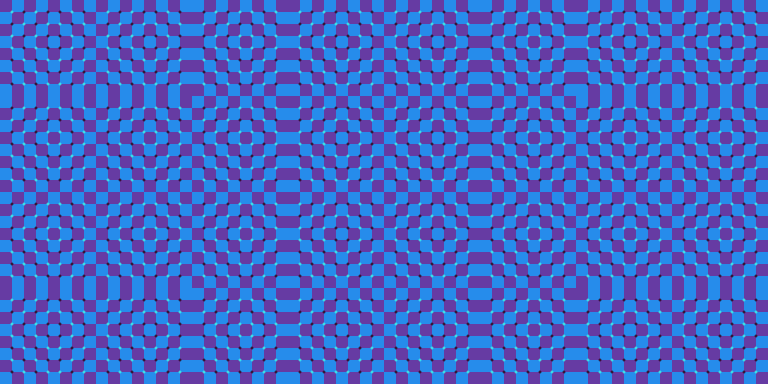
Reproduce this pattern procedurally as a Shadertoy shader.

```glsl
// A two-colour checkerboard of 64 x 32 cells grouped into blocks of 8 x 8.
// Light and dark four-pointed stars sit on the inner corners of each block;
// their order turns in every quarter block, so rings seem to bend the grid.

const vec2 GRID = vec2(64.0, 32.0);
const float BLOCK = 8.0;
const float STAR_RADIUS = 0.24;
const int SAMPLES = 6;

const vec3 PURPLE = vec3(0.40, 0.23, 0.64);
const vec3 BLUE = vec3(0.15, 0.55, 0.92);
const vec3 CYAN = vec3(0.24, 0.95, 0.92);
const vec3 PLUM = vec3(0.19, 0.03, 0.12);

// 1 for odd whole numbers, 0 for even ones
float odd(float n) {
    return mod(n, 2.0);
}

// 1 where the checker is inverted: a central band and the wrapped corners
float parityFlip(vec2 p, vec2 grid, float block) {
    vec2 d = abs(p - 0.5 * grid) / block;
    bool band = d.x < 1.0;
    bool corner = d.x > 2.0 && d.y > 1.0;
    return band || corner ? 1.0 : 0.0;
}

// Concave star with thin arms along the axes
bool insideStar(vec2 p, float radius) {
    vec2 root = sqrt(abs(p) / radius);
    return root.x + root.y < 1.0;
}

// Colour at a point measured in cells
vec3 patternColor(vec2 p) {
    vec2 cell = floor(p);
    float flip = parityFlip(p, GRID, BLOCK);
    vec3 color = mix(PURPLE, BLUE, odd(cell.x + cell.y + flip));

    // Stars on the corners inside a block, none along its border
    vec2 corner = floor(p + 0.5);
    vec2 inBlock = mod(corner, BLOCK);
    bool inner = min(inBlock.x, inBlock.y) > 0.5;
    if (inner && insideStar(p - corner, STAR_RADIUS)) {
        // Swapping the star colours between quarters makes the tilt circle
        vec2 quarter = step(0.5 * BLOCK + 0.5, inBlock);
        float tilt = flip + 1.0 + quarter.x + quarter.y;
        color = mix(PLUM, CYAN, odd(corner.x + corner.y + tilt));
    }
    return color;
}

void mainImage(out vec4 fragColor, in vec2 fragCoord) {
    // Average a small grid of samples to smooth the edges
    vec2 cellsPerPixel = GRID / iResolution.xy;
    vec3 sum = vec3(0.0);
    for (int y = 0; y < SAMPLES; y++) {
        for (int x = 0; x < SAMPLES; x++) {
            vec2 offset = (vec2(x, y) + 0.5) / float(SAMPLES) - 0.5;
            sum += patternColor((fragCoord + offset) * cellsPerPixel);
        }
    }
    fragColor = vec4(sum / float(SAMPLES * SAMPLES), 1.0);
}
```
